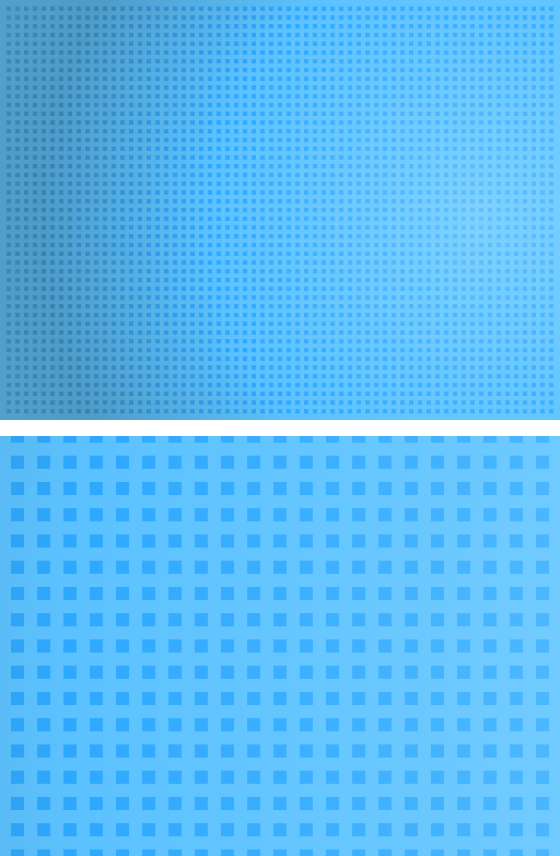
Top, the full canvas; bottom, a detail of the centre.
Give the GLSL for this background, as a WebGL 1 fragment shader.

```glsl
precision highp float;
// Blue radial glow covered by an even grid of small darker squares.

uniform vec2 u_resolution;

// Grid: the outermost grid lines carry no squares, so 63 by 47 are drawn.
const vec2 CELLS = vec2(64.0, 48.0);
const float SQUARE_HALF = 0.25;             // half side, in cells

// Glow: radii are in canvas heights.
const vec2 GLOW_CENTER = vec2(0.86, 0.48);  // fraction of the canvas
const float RADIUS_MID = 0.65;
const float RADIUS_DARK = 1.04;
const float RADIUS_RIM = 1.28;

const vec3 GROUND_LIGHT = vec3(0.50, 0.82, 1.00);
const vec3 GROUND_MID   = vec3(0.36, 0.76, 1.00);
const vec3 GROUND_DARK  = vec3(0.31, 0.61, 0.78);
const vec3 GROUND_RIM   = vec3(0.33, 0.63, 0.80);

const vec3 SQUARE_LIGHT = vec3(0.38, 0.76, 1.00);
const vec3 SQUARE_MID   = vec3(0.18, 0.66, 1.00);
const vec3 SQUARE_DARK  = vec3(0.21, 0.51, 0.71);
const vec3 SQUARE_RIM   = vec3(0.24, 0.55, 0.75);

// Linear position of x between two stops, held to 0..1.
float ramp(float from, float to, float x) {
  return clamp((x - from) / (to - from), 0.0, 1.0);
}

// Four-stop radial gradient.
vec3 glow(vec3 light, vec3 mid, vec3 dark, vec3 rim, float r) {
  vec3 color = mix(light, mid, ramp(0.0, RADIUS_MID, r));
  color = mix(color, dark, ramp(RADIUS_MID, RADIUS_DARK, r));
  return mix(color, rim, ramp(RADIUS_DARK, RADIUS_RIM, r));
}

// Signed distance to the nearest square, in cells.
float squareGrid(vec2 p) {
  vec2 nearest = clamp(floor(p + 0.5), vec2(1.0), CELLS - 1.0);
  vec2 d = abs(p - nearest) - SQUARE_HALF;
  return max(d.x, d.y);
}

void main() {
  vec2 uv = gl_FragCoord.xy / u_resolution;
  float aspect = u_resolution.x / u_resolution.y;
  float r = length((uv - GLOW_CENTER) * vec2(aspect, 1.0));

  vec3 ground = glow(GROUND_LIGHT, GROUND_MID, GROUND_DARK, GROUND_RIM, r);
  vec3 square = glow(SQUARE_LIGHT, SQUARE_MID, SQUARE_DARK, SQUARE_RIM, r);

  // Edges are smoothed over one pixel.
  float pixel = CELLS.y / u_resolution.y;
  float coverage = clamp(0.5 - squareGrid(uv * CELLS) / pixel, 0.0, 1.0);

  gl_FragColor = vec4(mix(ground, square, coverage), 1.0);
}
```
